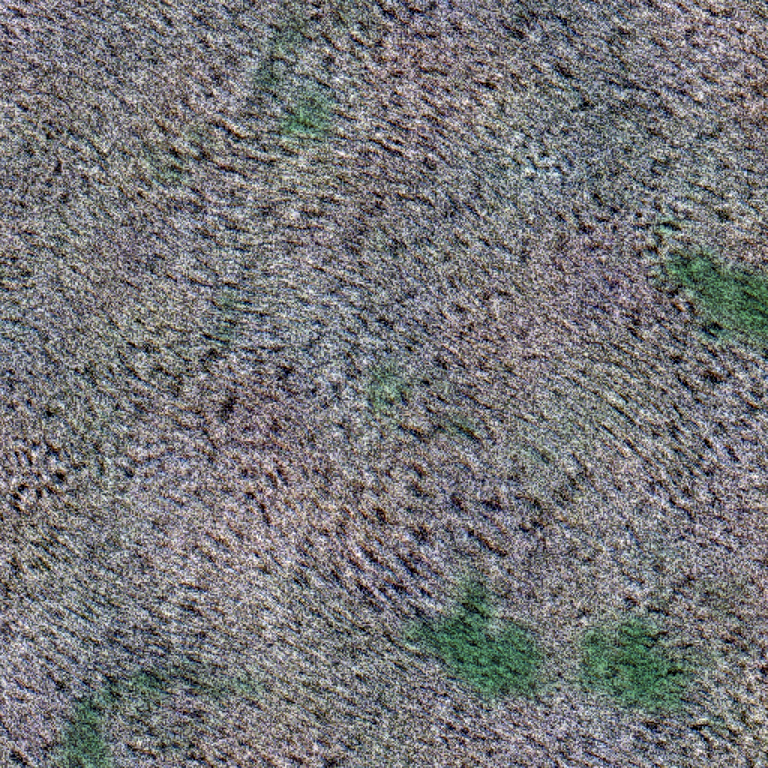
This texture is drawn by a Shadertoy shader. Its source:

```glsl
// Grainy, wind-rippled stone surface with violet, brown and green stains.

const float GRAINS = 512.0;                    // speckles across the canvas
const vec2 RIPPLE_SCALE = vec2(40.0, 98.0);    // along and across the ripples
const float RIPPLE_ANGLE = -0.52;
const float FRINGE = 0.0011;                   // colour offset at ripple edges
const vec3 GREEN_STAIN = vec3(0.48, 0.78, 0.56);
const vec3 BLUE_SHIFT = vec3(-0.28, -0.38, 0.9);
const vec3 ROSE_SHIFT = vec3(0.6, -0.6, 0.2);
const vec3 BROWN_SHIFT = vec3(0.45, 0.0, -0.7);

// Integer hash: three random values in 0..1 per cell and seed.
vec3 hash3(ivec2 cell, int seed) {
    uvec3 v = uvec3(ivec3(cell, seed)) * 1664525u + 1013904223u;
    for (int i = 0; i < 2; i++) {
        v.x += v.y * v.z;
        v.y += v.z * v.x;
        v.z += v.x * v.y;
        v ^= v >> 16u;
    }
    return vec3(v >> 8u) / 16777216.0;
}

// Smoothly joined random speckles, one per unit cell.
vec3 speckle(vec2 p, int seed) {
    p -= 0.5;
    ivec2 c = ivec2(floor(p));
    vec2 w = smoothstep(0.0, 1.0, fract(p));
    vec3 low = mix(hash3(c, seed), hash3(c + ivec2(1, 0), seed), w.x);
    vec3 high = mix(hash3(c + ivec2(0, 1), seed), hash3(c + ivec2(1, 1), seed), w.x);
    return mix(low, high, w.y);
}

float cornerSlope(ivec2 cell, ivec2 corner, vec2 f, int seed) {
    vec2 slope = hash3(cell + corner, seed).xy * 2.0 - 1.0;
    return dot(slope, f - vec2(corner));
}

// Gradient noise centred on zero.
float gradientNoise(vec2 p, int seed) {
    ivec2 c = ivec2(floor(p));
    vec2 f = fract(p);
    vec2 w = f * f * f * (f * (f * 6.0 - 15.0) + 10.0);
    float low = mix(cornerSlope(c, ivec2(0, 0), f, seed),
                    cornerSlope(c, ivec2(1, 0), f, seed), w.x);
    float high = mix(cornerSlope(c, ivec2(0, 1), f, seed),
                     cornerSlope(c, ivec2(1, 1), f, seed), w.x);
    return mix(low, high, w.y);
}

// Cloudy noise for broad stains.
float cloud(vec2 p, int seed) {
    float sum = 0.0;
    float weight = 1.0;
    for (int i = 0; i < 4; i++) {
        sum += weight * gradientNoise(p, seed + i);
        p = p * 2.03 + 7.3;
        weight *= 0.6;
    }
    return sum;
}

vec2 rotate(vec2 p, float angle) {
    float c = cos(angle);
    float s = sin(angle);
    return vec2(c * p.x + s * p.y, c * p.y - s * p.x);
}

// Height of the ripples; pebbly breaks them into short bumps.
float ripple(vec2 p, float pebbly) {
    float streaks = gradientNoise(p * RIPPLE_SCALE, 20)
                  + 0.5 * gradientNoise(p * RIPPLE_SCALE * 1.8, 21);
    float bumps = 1.4 * gradientNoise(p * vec2(76.0, 98.0), 22);
    float h = mix(streaks, bumps, pebbly);
    return h - 0.3 * smoothstep(0.05, 0.4, -h) + 0.05;
}

void mainImage(out vec4 fragColor, in vec2 fragCoord) {
    vec2 uv = fragCoord / min(iResolution.x, iResolution.y);

    // Ripples bend gently as they cross the canvas.
    vec2 bend = vec2(gradientNoise(uv * 3.0, 1), gradientNoise(uv * 3.0, 2));
    vec2 p = rotate(uv + 0.1 * bend, RIPPLE_ANGLE) + 3.0;
    float pebbly = smoothstep(0.2, 0.5, cloud(uv * 3.5, 5));
    vec2 fringe = vec2(0.0, FRINGE);
    vec3 relief = vec3(ripple(p + fringe, pebbly),
                       ripple(p, pebbly),
                       ripple(p - fringe, pebbly));

    // Brightness from relief, coarse grit, broad shading and fine speckles.
    vec3 grain = speckle(uv * GRAINS, 30) - 0.5;
    float grit = gradientNoise(p * vec2(150.0, 260.0), 31);
    float strength = 0.34 + 0.2 * cloud(uv * 5.0, 35);
    float shade = cloud(uv * 4.5, 40);
    vec3 color = 0.465 + strength * relief
               + 0.58 * grain.x + 0.28 * grit + 0.14 * shade;

    // Colour of single grains, then of wide stains.
    color += 0.19 * grain.y * BLUE_SHIFT + 0.08 * grain.z * ROSE_SHIFT;
    color += 0.05 * cloud(uv * 4.5, 50) * ROSE_SHIFT;
    color += 0.08 * cloud(uv * 4.5, 60) * BROWN_SHIFT;
    float green = smoothstep(0.1, 0.65, cloud(uv * 4.0 + 4.0, 70));
    color *= mix(vec3(1.0), GREEN_STAIN, green);
    color += 0.012 * vec3(0.5, -0.3, 1.0);

    fragColor = vec4(clamp(color, 0.0, 1.0), 1.0);
}
```
